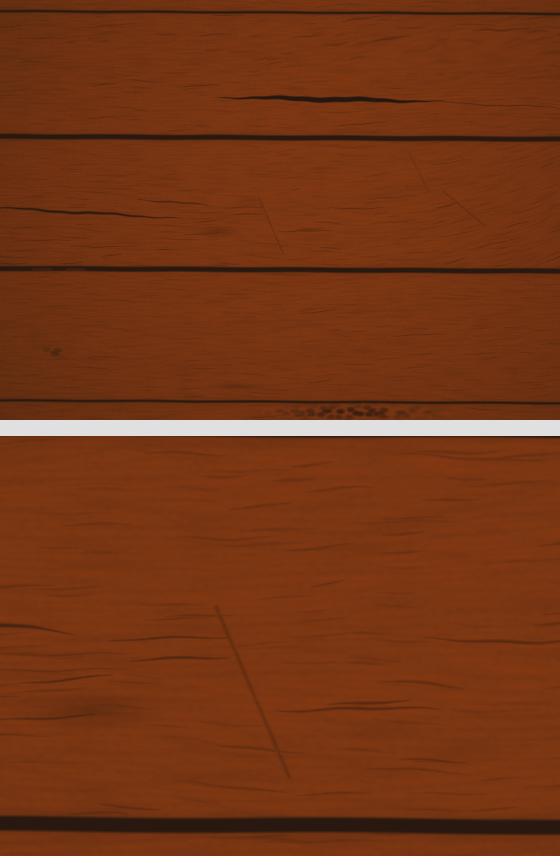
Top: the whole. Bottom: its middle third, enlarged.
Write a Shadertoy shader that draws this texture.

```glsl
#define WOOD vec3(0.485, 0.211, 0.070)
#define SHADOW vec3(0.145, 0.092, 0.060)
#define GAPS 4
#define FIRST_GAP 0.0434
#define GAP_SPACING 0.3143
#define GAP_TILT 0.005
#define GRAIN 0.13
#define FISSURE 0.55
#define VIGNETTE 0.36

vec2 hash2(vec2 p) {
    vec3 q = fract(p.xyx * vec3(0.1031, 0.1030, 0.0973));
    q += dot(q, q.yzx + 33.33);
    return fract((q.xx + q.yz) * q.zy);
}

// Distance to the nearest scattered cell point
float cellular(vec2 p) {
    vec2 id = floor(p), f = fract(p);
    float nearest = 2.0;
    for (int j = -1; j <= 1; j++)
        for (int i = -1; i <= 1; i++) {
            vec2 cell = vec2(i, j);
            vec2 d = cell + hash2(id + cell) - f;
            nearest = min(nearest, dot(d, d));
        }
    return sqrt(nearest);
}

// Coverage of a shape from its signed distance
float ink(float d, float soft) {
    float edge = soft + 0.7 / iResolution.y;
    return 1.0 - smoothstep(-edge, edge, d);
}

// Wavy split, widest in the middle and tapering to both ends
float crack(vec2 p, vec2 a, vec2 b, float halfWidth) {
    float t = clamp((p.x - a.x) / (b.x - a.x), 0.0, 1.0);
    float taper = 4.0 * t * (1.0 - t);
    float y = mix(a.y, b.y, t) + 0.0018 * sin(p.x * 31.0) + 0.0007 * sin(p.x * 97.0);
    return ink(abs(p.y - y) - halfWidth * pow(taper, 1.4), 0.0007) * smoothstep(0.0, 0.25, taper);
}

float scratch(vec2 p, vec2 a, vec2 b, float halfWidth) {
    vec2 d = b - a;
    float t = clamp(dot(p - a, d) / dot(d, d), 0.0, 1.0);
    return ink(length(p - a - d * t) - halfWidth, 0.0015);
}

float smudge(vec2 p, vec2 center, vec2 size) {
    vec2 q = (p - center) / size;
    return exp(-dot(q, q));
}

// Short thin cracks, one candidate in each stretched cell
float fissures(vec2 p, vec2 size, float chance) {
    vec2 id = floor(p / size);
    float mark = 0.0;
    for (int j = -1; j <= 1; j++)
        for (int i = -1; i <= 1; i++) {
            vec2 cell = id + vec2(i, j);
            vec2 h = hash2(cell), k = hash2(cell + 71.0);
            vec2 a = (cell + h) * size;
            vec2 b = a + size * vec2(0.3 + 0.6 * k.x, 0.5 * (k.y - 0.5));
            float present = smoothstep(0.0, 0.2, chance - fract(h.x * 7.0 + k.y * 5.0));
            mark = max(mark, present * (0.4 + 0.6 * k.y) * crack(p, a, b, 0.0009));
        }
    return mark;
}

void mainImage(out vec4 fragColor, in vec2 fragCoord) {
    vec2 p = fragCoord / iResolution.y;

    // Gaps between planks; the middle two are wider
    float gap = 0.0, lip = 0.0, plank = 0.0;
    for (int i = 0; i < GAPS; i++) {
        float k = float(i);
        float y = FIRST_GAP + GAP_SPACING * k - 0.016 * step(2.5, k);
        y += GAP_TILT * (0.667 - p.x) + 0.0006 * sin(p.x * 23.0 + k * 4.0);
        float halfWidth = abs(k - 1.5) < 1.0 ? 0.0058 : 0.0027;
        float d = abs(p.y - y) - halfWidth;
        gap = max(gap, ink(d, 0.0011));
        lip = max(lip, exp(-max(d, 0.0) * 220.0));
        plank += step(y, p.y);
    }

    // Grain flow, bending upward at the right of the central plank
    float central = 1.0 - step(0.5, abs(plank - 2.0));
    float upper = 1.0 - step(0.5, abs(plank - 3.0));
    vec2 g = p + vec2(plank * 3.7, 0.0);
    g.y += 0.006 * sin(g.x * 4.3 + p.y * 9.0) + 0.003 * sin(g.x * 11.0 - p.y * 31.0);
    g.y -= 0.35 * central * pow(max(p.x - 0.85, 0.0), 2.0);
    g.y -= 0.05 * upper * smoothstep(0.8, 0.95, p.y) * p.x;

    // Lighting and fine texture
    vec2 c = p - vec2(0.75, 0.55);
    float shade = 1.0 - VIGNETTE * dot(c, c);
    shade -= GRAIN * (cellular(g * vec2(14.0, 170.0)) - 0.45);
    shade -= 0.07 * (cellular(p * vec2(130.0, 210.0)) - 0.45);
    shade += 0.018 * sin(g.y * 70.0 + 2.0 * sin(g.x * 5.0)) * sin(g.x * 3.0 + plank);

    // Weathering, denser along some plank edges
    float chance = 0.22 + 0.5 * central * (1.0 - smoothstep(0.46, 0.58, p.y));
    chance += 0.3 * central * smoothstep(0.9, 1.2, p.x) + 0.45 * upper * smoothstep(0.86, 0.93, p.y);
    float wear = FISSURE * fissures(g, vec2(0.17, 0.019), chance);
    wear = max(wear, 0.26 * fissures(g + 5.3, vec2(0.09, 0.010), 0.65));

    // Large splits
    wear = max(wear, crack(p, vec2(0.50, 0.769), vec2(1.07, 0.758), 0.0062));
    wear = max(wear, 0.5 * crack(p, vec2(0.92, 0.762), vec2(1.40, 0.740), 0.0010));
    wear = max(wear, 0.9 * crack(p, vec2(-0.09, 0.510), vec2(0.45, 0.479), 0.0030));
    wear = max(wear, 0.6 * crack(p, vec2(0.32, 0.527), vec2(0.51, 0.509), 0.0018));

    // Scratches, knots and stains
    wear = max(wear, 0.30 * scratch(p, vec2(0.616, 0.531), vec2(0.674, 0.396), 0.0012));
    wear = max(wear, 0.16 * scratch(p, vec2(0.975, 0.635), vec2(1.02, 0.545), 0.0020));
    wear = max(wear, 0.22 * scratch(p, vec2(1.055, 0.545), vec2(1.155, 0.462), 0.0020));
    float blotch = 1.0 - smoothstep(0.2, 0.65, cellular(p * vec2(45.0, 70.0)));
    wear += 0.25 * smudge(p, vec2(0.517, 0.449), vec2(0.040, 0.010));
    wear += 0.28 * smudge(p, vec2(0.570, 0.080), vec2(0.050, 0.006));
    wear += 0.45 * blotch * smudge(p, vec2(0.130, 0.162), vec2(0.030, 0.014));
    wear += 0.75 * blotch * smudge(p, vec2(0.840, 0.018), vec2(0.150, 0.016));

    // Pale splinters lodged in the lower wide gap
    float splinter = ink(abs(p.y - 0.359) - 0.0025, 0.001);
    splinter *= ink(abs(abs(p.x - 0.140) - 0.040) - 0.024, 0.001);

    shade *= (1.0 - clamp(wear, 0.0, 1.0)) * (1.0 - 0.16 * lip);
    shade = mix(shade, 0.03, gap * (1.0 - 0.4 * splinter));
    fragColor = vec4(mix(SHADOW, WOOD, clamp(shade, 0.0, 1.1)), 1.0);
}
```
